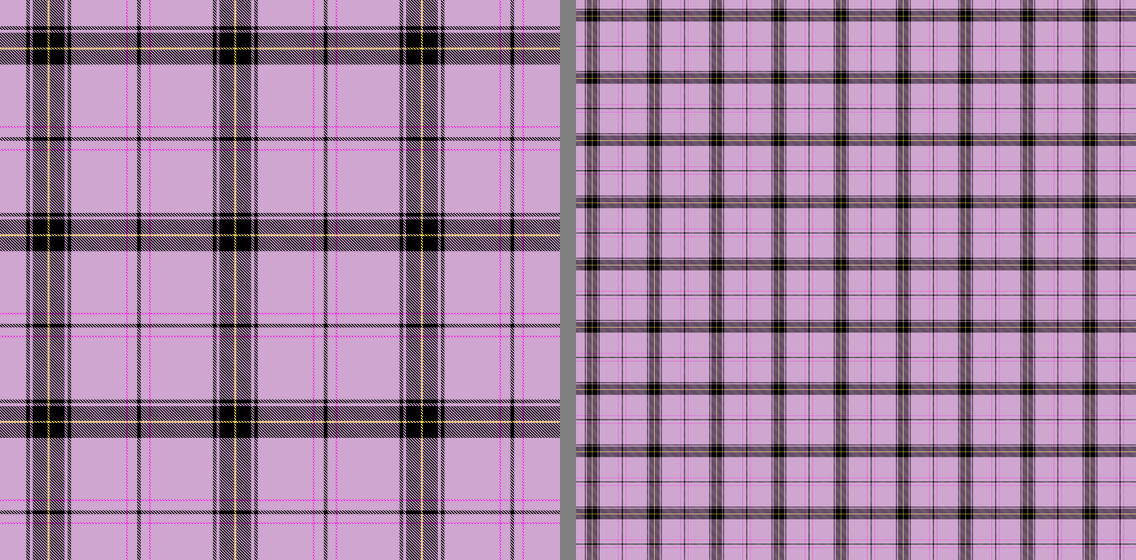
Left, the tile; right, the same tile 3 across and 3 down.
A three.js fragment shader for this pattern:

```glsl
// Lilac tartan with black bands and fine magenta and yellow lines, three setts each way.
// Warp and weft stripes are coloured separately, then interlaced by a diagonal twill.
// Each sett is measured as 256 threads; 64 twill ribs cross it, so every edge wraps.

varying vec2 vUv;

// Coverage of a soft-edged stripe, in threads.
float stripe(float thread, float centre, float width) {
  return clamp((0.5 * width - abs(thread - centre)) / 1.5 + 0.5, 0.0, 1.0);
}

// Yarn colour across one sett; the second guard line is only in the warp.
vec3 yarn(float thread, float guard) {
  vec3 colour = vec3(0.81, 0.65, 0.81);

  // Broad band, its guard lines, and the narrow line between the magenta pair.
  float black = stripe(thread, 66.7, 43.6);
  black = max(black, stripe(thread, 38.5, 5.0));
  black = max(black, guard * stripe(thread, 95.1, 4.8));
  black = max(black, stripe(thread, 190.6, 5.0));
  colour = mix(colour, vec3(0.01, 0.0, 0.01), black);

  // The magenta pair is mirrored about the narrow black line.
  float magenta = stripe(abs(thread - 189.8), 15.7, 2.3);
  colour = mix(colour, vec3(0.94, 0.2, 0.87), magenta);

  return mix(colour, vec3(1.0, 0.91, 0.32), stripe(thread, 66.6, 2.7));
}

// Share of warp showing on the surface of an even diagonal twill.
float twill(vec2 uv) {
  float rib = abs(fract(192.0 * (uv.x + uv.y)) - 0.5);
  return clamp((rib - 0.25) / 0.4 + 0.5, 0.0, 1.0);
}

void main() {
  // Threads count rightwards in the warp and downwards in the weft.
  vec2 thread = 256.0 * fract(vec2(3.0, -3.0) * vUv);
  vec3 warp = yarn(thread.x, 1.0);
  vec3 weft = yarn(thread.y, 0.0);
  gl_FragColor = vec4(mix(weft, warp, twill(vUv)), 1.0);
}
```
